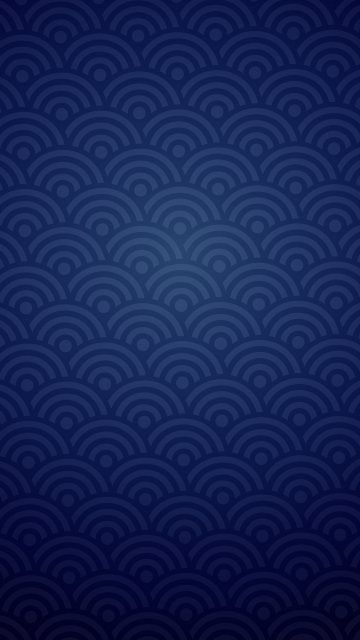
Reproduce this pattern procedurally as a WebGL 1 fragment shader.

```glsl
precision highp float;
uniform vec2 u_resolution;

#define ASPECT 1.786
#define PERIOD 0.2156
#define TILT 0.0157
#define ANCHOR vec2(0.5, 1.1488)
#define GLOW_CENTER vec2(0.5, 1.08)
#define DISC_RADIUS 0.604
#define DOT_RADIUS 0.081
#define FIRST_RING 0.19
#define RING_STEP 0.155
#define RING_HALF_WIDTH 0.0395
#define TINT vec3(0.60, 0.68, 0.86)

// Glow that sinks to near black, by distance from its centre
vec3 backdrop(float d) {
  vec3 c = mix(vec3(0.165, 0.28, 0.445), vec3(0.09, 0.17, 0.36), smoothstep(-0.1, 0.38, d));
  c = mix(c, vec3(0.04, 0.085, 0.285), smoothstep(0.25, 0.68, d));
  c = mix(c, vec3(0.012, 0.025, 0.215), smoothstep(0.6, 0.93, d));
  return mix(c, vec3(0.008, 0.003, 0.13), smoothstep(0.85, 1.2, d));
}

float coverage(float dist, float pixel) {
  return 1.0 - smoothstep(-0.6 * pixel, 0.6 * pixel, dist);
}

// Central dot and three concentric rings
float scaleMotif(float r) {
  float index = clamp(floor((r - FIRST_RING) / RING_STEP + 0.5), 0.0, 2.0);
  float ring = abs(r - FIRST_RING - index * RING_STEP) - RING_HALF_WIDTH;
  return min(ring, r - DOT_RADIUS);
}

// Staggered discs: lower rows cover upper ones, left covers right
float waves(vec2 q, float pixel) {
  float light = 0.0;
  float baseRow = floor(q.y * 2.0);
  for (int i = 0; i < 4; i++) {
    float row = baseRow + 2.0 - float(i);
    float shift = 0.5 * mod(row, 2.0);
    float baseColumn = floor(q.x - shift);
    for (int j = 0; j < 2; j++) {
      vec2 center = vec2(baseColumn + 1.0 - float(j) + shift, row * 0.5);
      float r = length(q - center);
      float motif = coverage(scaleMotif(r), pixel);
      light = mix(light, motif, coverage(r - DISC_RADIUS, pixel));
    }
  }
  return light;
}

void main() {
  vec2 p = gl_FragCoord.xy / u_resolution * vec2(1.0, ASPECT);
  float pixel = ASPECT / (u_resolution.y * PERIOD);

  // Slightly tilted lattice
  float c = cos(TILT);
  float s = sin(TILT);
  vec2 q = mat2(c, -s, s, c) * (p - ANCHOR) / PERIOD;

  // Lines fade along with the glow
  float d = length(p - GLOW_CENTER);
  float strength = mix(0.135, 0.06, smoothstep(0.1, 1.1, d));
  vec3 color = mix(backdrop(d), TINT, strength * waves(q, pixel));
  gl_FragColor = vec4(color, 1.0);
}
```
